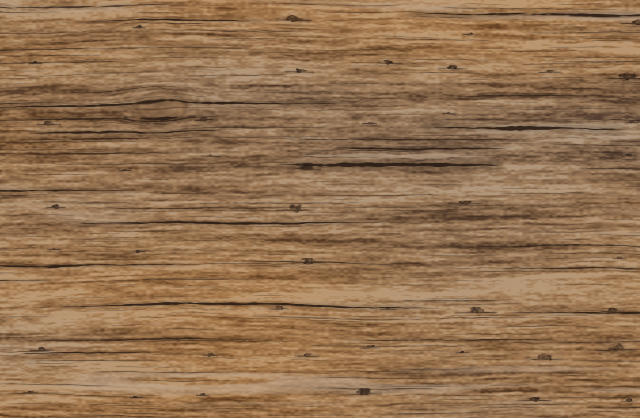
This texture is drawn by a WebGL 1 fragment shader. Its source:

```glsl
precision highp float;

uniform vec2 u_resolution;

const vec3 CRACK = vec3(0.16, 0.11, 0.08);
const vec3 UMBER = vec3(0.34, 0.23, 0.15);
const vec3 BROWN = vec3(0.47, 0.34, 0.22);
const vec3 TAN = vec3(0.56, 0.42, 0.29);
const vec3 HONEY = vec3(0.64, 0.49, 0.34);
const vec3 PALE = vec3(0.71, 0.59, 0.46);
const vec3 SILVER = vec3(0.74, 0.65, 0.56);

float hash(vec2 p) {
  vec3 q = fract(p.xyx * 0.1031);
  q += dot(q, q.yzx + 33.33);
  return fract((q.x + q.y) * q.z);
}

float noise(vec2 p) {
  vec2 i = floor(p), f = fract(p);
  f = f * f * (3.0 - 2.0 * f);
  return mix(mix(hash(i), hash(i + vec2(1, 0)), f.x),
             mix(hash(i + vec2(0, 1)), hash(i + vec2(1, 1)), f.x), f.y);
}

// Long streaks with a signed tone, plus short crisp fibres
float grain(vec2 p) {
  float tone = 0.0, weight = 0.95;
  vec2 scale = vec2(1.0, 7.0);
  for (int i = 0; i < 5; i++) {
    tone += weight * (noise(p * scale + float(i) * 17.3) - 0.5);
    scale *= vec2(1.6, 2.2);
    weight *= 1.2;
  }
  tone += 1.9 * (noise(p * vec2(26.0, 210.0)) - 0.5);
  return tone + 1.5 * (noise(p * vec2(110.0, 260.0)) - 0.5);
}

vec3 woodRamp(float t) {
  vec3 c = mix(UMBER, BROWN, clamp(t + 2.3, 0.0, 1.0));
  c = mix(c, TAN, clamp((t + 1.3) / 0.8, 0.0, 1.0));
  c = mix(c, HONEY, clamp((t + 0.5) / 0.9, 0.0, 1.0));
  return mix(c, PALE, clamp((t - 0.4) / 1.0, 0.0, 1.0));
}

// Tapered split with a ragged width and a narrow shadow
float crack(vec2 p, vec2 center, float halfLength, float width, float pixel) {
  float along = (p.x - center.x) / halfLength;
  float taper = max(0.0, 1.0 - along * along);
  float edge = noise(vec2(p.x * 22.0, center.y * 91.0)) + 0.6 * noise(vec2(p.x * 90.0, p.y * 60.0));
  float ragged = width * taper * mix(0.1, 1.0, edge);
  float d = abs(p.y - center.y);
  float core = 1.0 - smoothstep(-0.7 * pixel, 0.8 * pixel, d - ragged);
  float shade = 0.25 * exp(-pow(d / (2.5 * width), 2.0));
  return max(core, shade) * smoothstep(0.0, 0.3, taper);
}

float crackLayer(vec2 p, vec2 cells, float width, float chance, float pixel) {
  float row = floor(p.y * cells.y);
  float shift = 9.0 * hash(vec2(row, cells.y));
  float column = floor(p.x * cells.x + shift);
  vec2 id = vec2(column, row) + cells.yx;
  float size = hash(id + 5.7);
  vec2 center = vec2(column + 0.5 - shift, row + mix(0.25, 0.75, hash(id + 2.1))) / cells;
  float halfLength = mix(0.15, 0.5, size) / cells.x;
  return crack(p, center, halfLength, width * mix(0.4, 1.0, size), pixel) * step(hash(id), chance);
}

// Small scattered knots: x is the dark heart, y the pale halo
vec2 knotLayer(vec2 p, vec2 cells, float chance, float pixel) {
  vec2 id = floor(p * cells);
  vec2 jitter = vec2(hash(id + 3.3), hash(id + 8.9));
  vec2 center = (id + mix(vec2(0.3), vec2(0.7), jitter)) / cells;
  float size = mix(0.006, 0.019, pow(hash(id + 6.1), 2.0));
  vec2 d = (p - center) / vec2(size, size * 0.5);
  float r = length(d) + 1.1 * (noise(p * vec2(110.0, 190.0)) - 0.5);
  float heart = (1.0 - smoothstep(0.7, 1.1, r)) * mix(0.4, 1.0, noise(p * 170.0));
  float tail = crack(p, center - vec2(0.0, size * 0.25), size * 3.0, 0.0016, pixel);
  float halo = exp(-pow(r - 1.6, 2.0) * 3.0);
  return vec2(max(heart, 0.8 * tail), halo) * step(hash(id + 1.7), chance);
}

void main() {
  float pixel = 1.0 / u_resolution.y;
  vec2 p = gl_FragCoord.xy * pixel;
  float side = abs(gl_FragCoord.x / u_resolution.x - 0.5) * 2.0;

  // Grain bends gently and swells around the large knot
  vec2 knot = (p - vec2(0.386, 0.744)) / vec2(0.06, 0.036);
  float r = length(knot);
  vec2 w = p;
  w.y += 0.016 * (noise(p * vec2(2.2, 4.0)) - 0.5) + 0.005 * (noise(p * vec2(9.0, 22.0)) - 0.5);
  w.y += 0.0022 * (noise(p * vec2(38.0, 50.0)) - 0.5);
  w.y -= 0.018 * knot.y * exp(-0.6 * r * r);

  // Board tone: weathered olive middle, warm top and bottom
  float middle = smoothstep(0.3, 0.5, p.y) * (1.0 - smoothstep(0.76, 0.88, p.y));
  float edgeBands = exp(-pow((w.y - 0.535) / 0.022, 2.0)) + exp(-pow((w.y - 0.765) / 0.025, 2.0));
  float tone = grain(w) + 0.16 - 0.2 * middle - 0.8 * edgeBands * smoothstep(0.45, 1.0, side);
  vec3 color = woodRamp(tone);
  float warmth = noise(p * vec2(1.8, 6.0) + 4.0) - 0.2 - 0.55 * middle;
  color += warmth * vec3(0.045, 0.0, -0.05);

  // Silvery worn streaks
  float wornZone = exp(-pow((w.y - 0.09) / 0.05, 2.0)) + exp(-pow((w.y - 0.97) / 0.03, 2.0));
  wornZone += exp(-pow((w.y - 0.495) / 0.03, 2.0)) * smoothstep(0.5, 0.9, side);
  float worn = smoothstep(0.5, 0.8, noise(w * vec2(4.0, 75.0) + 31.0)) * (0.06 + 0.5 * wornZone);
  color = mix(color, SILVER, min(worn, 0.6));

  // Large oval knot with growth rings and a dark rim
  float rings = noise(vec2(r * 9.0, 3.0)) + 0.5 * noise(p * vec2(50.0, 150.0)) - 0.1;
  vec3 knotColor = mix(BROWN, HONEY, clamp(rings, 0.0, 1.0));
  color = mix(color, knotColor, 0.55 * (1.0 - smoothstep(0.85, 1.05, r)));
  color = mix(color, UMBER, 0.35 * exp(-pow((r - 1.0) / 0.09, 2.0)));

  // Small knots
  vec2 knots = knotLayer(w, vec2(5.0, 9.0), 0.65, pixel);
  color = mix(color, PALE, 0.3 * knots.y);
  color = mix(color, CRACK, 0.9 * knots.x);

  // Hairlines, medium splits and long open splits
  float split = 0.42 * crackLayer(w, vec2(4.5, 95.0), 0.0011, 0.4, pixel);
  split = max(split, 0.6 * crackLayer(w, vec2(2.2, 47.0), 0.0014, 0.5, pixel));
  split = max(split, 0.85 * crackLayer(w, vec2(1.4, 23.0), 0.0021, 0.5, pixel));
  split = max(split, crackLayer(w, vec2(1.0, 10.0), 0.0032, 0.4, pixel));
  split = max(split, crack(w, vec2(0.93, 0.608), 0.29, 0.0055, pixel));
  split = max(split, crack(w, vec2(1.0, 0.645), 0.22, 0.003, pixel));
  split = max(split, crack(w, vec2(0.3, 0.687), 0.24, 0.0035, pixel));
  split = max(split, crack(w, vec2(0.38, 0.722), 0.05, 0.005, pixel));
  split = max(split, crack(w, vec2(1.25, 0.692), 0.26, 0.004, pixel));
  color = mix(color, SILVER, 0.6 * crack(w, vec2(0.95, 0.628), 0.25, 0.007, pixel));
  color = mix(color, CRACK, 0.92 * split);

  gl_FragColor = vec4(color, 1.0);
}
```
